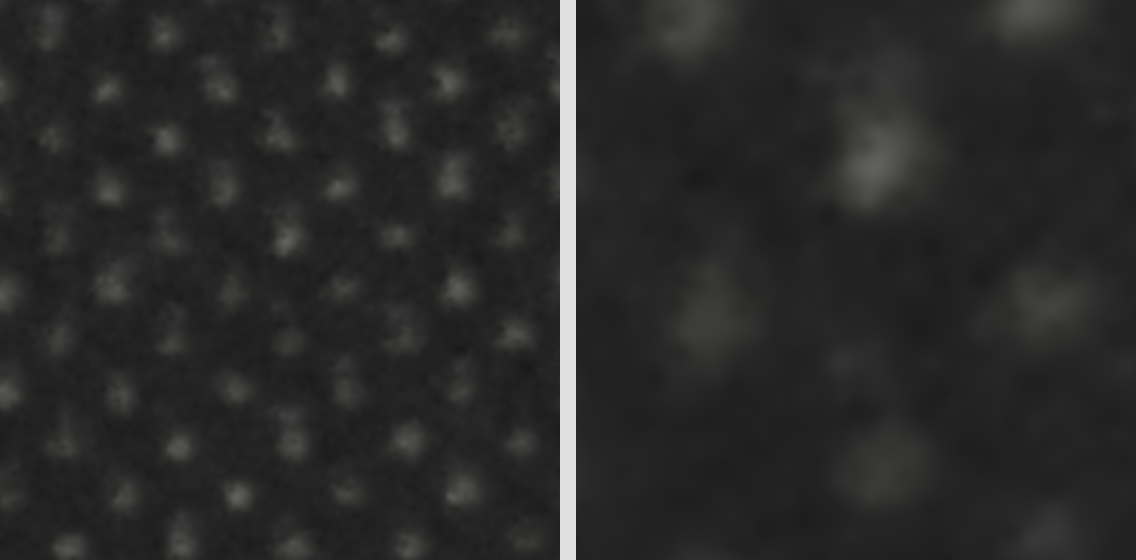
Left, the full canvas; right, a detail of the centre.
This texture is drawn by a WebGL 1 fragment shader. Its source:

```glsl
precision highp float;

uniform vec2 u_resolution;

const vec3 CLOTH_COLOR = vec3(0.132, 0.132, 0.131);
const vec3 KNOT_TINT = vec3(1.0, 1.0, 0.95);
const vec3 LINT_TINT = vec3(0.99, 1.0, 1.0);

const vec2 LATTICE_ORIGIN = vec2(0.510, 0.570);
const vec2 LATTICE_STEP = vec2(0.2038, 0.0909); // knot spacing, row spacing
const vec2 LATTICE_SHEAR = vec2(-0.036, 0.012); // lean of columns, rise of rows

const float KNOT_SIZE = 0.0195;
const float KNOT_JITTER = 0.005;
const float KNOT_FAINT = 0.085;
const float KNOT_BRIGHT = 0.21;
const float LINT_HEIGHT = 0.052;
const float LINT_SIZE = 0.014;
const float LINT_LEVEL = 0.085;
const float WARP = 0.006;
const float MOTTLE = 0.021;

vec2 hash2(vec2 p) {
  vec3 q = fract(p.xyx * vec3(0.1031, 0.1030, 0.0973));
  q += dot(q, q.yzx + 33.33);
  return fract((q.xx + q.yz) * q.zy);
}

// Cellular noise: one soft light or dark blob per cell, about -1 to 1
float blobNoise(vec2 p) {
  vec2 cell = floor(p);
  float sum = 0.0;
  for (int y = -1; y <= 1; y++) {
    for (int x = -1; x <= 1; x++) {
      vec2 id = cell + vec2(float(x), float(y));
      vec2 d = p - id - hash2(id + 71.0);
      float level = hash2(id + 19.0).x * 2.0 - 1.0;
      sum += level * exp(-4.5 * dot(d, d));
    }
  }
  return sum;
}

float softSpot(vec2 d, vec2 size) {
  d /= size;
  return exp(-0.5 * dot(d, d));
}

// Staggered rows of knots: x is knot light, y is loose lint above them
vec2 knots(vec2 p) {
  vec2 q = p - LATTICE_ORIGIN;
  vec2 grid = (q - LATTICE_SHEAR * q.yx) / LATTICE_STEP;
  float nearRow = floor(grid.y + 0.5);
  vec2 light = vec2(0.0);
  for (int r = -1; r <= 1; r++) {
    float row = nearRow + float(r);
    float stagger = 0.5 * mod(row, 2.0);
    float nearColumn = floor(grid.x - stagger + 0.5);
    for (int c = -1; c <= 1; c++) {
      vec2 id = vec2(nearColumn + float(c), row);
      vec2 center = vec2(id.x + stagger, row);
      vec2 place = hash2(id + 40.0) - 0.5;
      vec2 form = hash2(id + 113.0);
      vec2 wear = hash2(id + 207.0);
      vec2 d = (grid - center) * LATTICE_STEP - place * 2.0 * KNOT_JITTER;

      // Crisp lower edge, longer fade upward
      vec2 size = KNOT_SIZE * vec2(mix(0.85, 1.2, form.x), 0.85);
      if (d.y > 0.0) size.y *= mix(1.0, 1.65, form.y);
      light.x += softSpot(d, size) * mix(KNOT_FAINT, KNOT_BRIGHT, wear.x);

      vec2 lintOffset = vec2(place.y * 0.04, LINT_HEIGHT + place.x * 0.016);
      float lint = softSpot(d - lintOffset, LINT_SIZE * vec2(0.8 + form.y, 1.0));
      light.y += lint * LINT_LEVEL * wear.y * wear.y;
    }
  }
  return light;
}

void main() {
  vec2 uv = gl_FragCoord.xy / u_resolution;

  // Fuzz at three scales
  float broad = blobNoise(uv * 13.0 + 5.0);
  float medium = blobNoise(uv * 33.0 + 31.0);
  float fine = blobNoise(uv * 68.0 + 57.0);
  float fuzz = 0.4 * broad + 0.75 * medium + 0.65 * fine;

  // Irregular knots on the dark cloth
  vec2 warp = WARP * vec2(medium + 0.4 * fine, blobNoise(uv * 29.0 + 83.0));
  vec2 light = knots(uv + warp);
  light *= 1.0 + 0.22 * medium + 0.2 * fine;

  vec3 color = CLOTH_COLOR + MOTTLE * fuzz;
  color += KNOT_TINT * light.x + LINT_TINT * light.y;
  gl_FragColor = vec4(color, 1.0);
}
```
